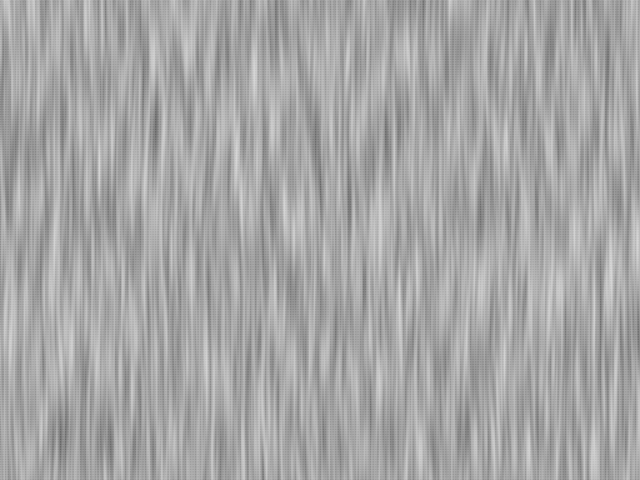
Reproduce this texture procedurally as a WebGL 1 fragment shader.

```glsl
precision highp float;

uniform vec2 u_resolution;

const float TAU = 6.2831853;
const float MID_GREY = 0.65;
const float WEAVE_THREADS = 192.0; // threads per canvas height

// Unit gradient direction for a lattice point
vec2 gradientAt(vec2 cell, float seed) {
  vec3 q = fract(vec3(cell.xyx + seed) * vec3(0.1031, 0.1030, 0.0973));
  q += dot(q, q.yzx + 33.33);
  float angle = TAU * fract((q.x + q.y) * q.z);
  return vec2(cos(angle), sin(angle));
}

float gradientNoise(vec2 p, float seed) {
  vec2 cell = floor(p);
  vec2 f = p - cell;
  vec2 blend = f * f * f * (f * (f * 6.0 - 15.0) + 10.0);
  vec2 right = vec2(1.0, 0.0);
  vec2 up = vec2(0.0, 1.0);
  float a = dot(gradientAt(cell, seed), f);
  float b = dot(gradientAt(cell + right, seed), f - right);
  float c = dot(gradientAt(cell + up, seed), f - up);
  float d = dot(gradientAt(cell + 1.0, seed), f - 1.0);
  return mix(mix(a, b, blend.x), mix(c, d, blend.x), blend.y);
}

// Long vertical fibres, from broad soft bands to thin hairs
float fibres(vec2 p, vec2 scale, float seed) {
  float sum = 0.0;
  float weight = 0.11;
  for (int i = 0; i < 3; i++) {
    sum += weight * gradientNoise(p * scale, seed + float(i) * 17.3);
    scale *= vec2(2.15, 1.15);
    weight *= 1.32;
  }
  return sum;
}

// Zero-mean grid of small dark dots
float weave(vec2 p, float threads) {
  vec2 wave = 0.5 + 0.5 * sin(TAU * threads * p);
  return 0.25 - wave.x * wave.y;
}

void main() {
  vec2 p = gl_FragCoord.xy / u_resolution.y;

  // Slight sideways drift keeps the fibres from being ruler-straight
  vec2 bent = p;
  bent.x += 0.006 * gradientNoise(p * vec2(9.0, 3.0), 5.7);

  float streak = fibres(bent, vec2(31.0, 4.7), 11.0);
  float dotDepth = 0.075 - 0.15 * streak;
  float grey = MID_GREY + streak + dotDepth * weave(p, WEAVE_THREADS);

  gl_FragColor = vec4(vec3(clamp(grey, 0.0, 1.0)), 1.0);
}
```
